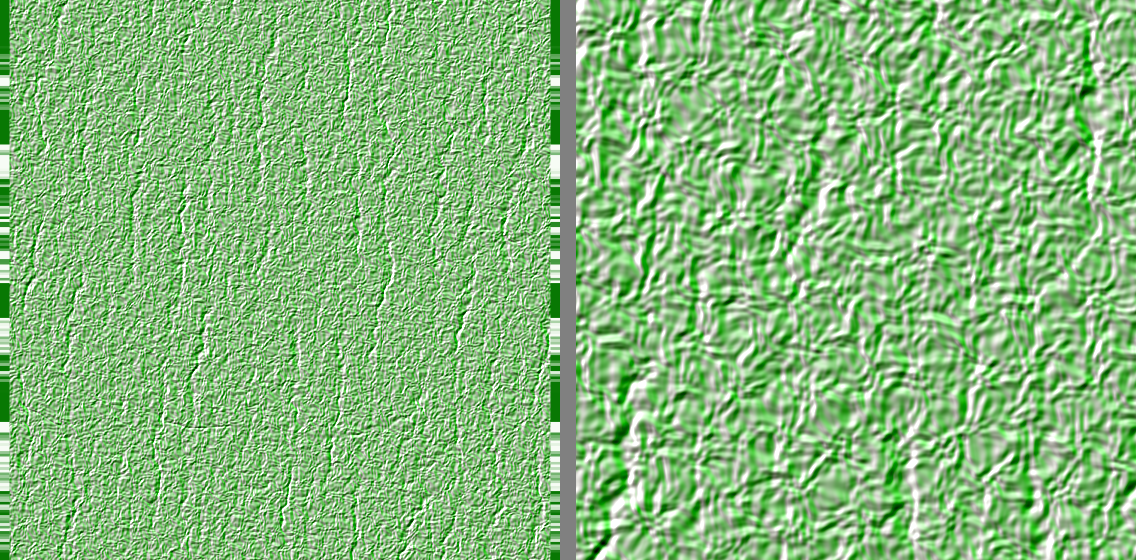
Left, the full canvas; right, a detail of the centre.
This texture is drawn by a Shadertoy shader. Its source:

```glsl
// Green embossed bark: a rough height field with leaning vertical grooves
// and a few cross creases, lit from the upper left. Slopes along and across
// the light set the tint. Narrow barcode strips run down both sides.

const vec3  MEAN_COLOR  = vec3(0.526, 0.728, 0.485);
const vec3  LIGHT_TINT  = vec3(0.320, 0.175, 0.335); // change per slope along the light
const vec3  CROSS_TINT  = vec3(0.0, 0.13, 0.0);      // change per slope across the light
const vec3  STRIP_DARK  = vec3(0.03, 0.47, 0.01);
const vec3  STRIP_LIGHT = vec3(0.97, 0.99, 0.96);
const vec2  LIGHT_DIR   = vec2(0.78, -0.63);
const vec2  GRAIN_FREQ  = vec2(185.0, 172.0);
const vec2  CLUMP_FREQ  = vec2(90.0, 76.0);
const vec2  STREAK_FREQ = vec2(85.0, 22.0);
const float CLUMP_SLOPE  = 0.42;
const float STREAK_SLOPE = 0.3;
const float WARP_FREQ    = 45.0;
const float WARP_SIZE    = 0.006;
const float GROOVES      = 13.0;   // main grooves across the canvas
const float FINE_GROOVES = 23.0;   // weaker grooves between them
const float GROOVE_LEAN  = 0.06;
const float GROOVE_WIDTH = 0.0046;
const float GROOVE_SLOPE = 1.4;
const float CREASE_SLOPE = 0.7;
const float SLOPE_STEP   = 0.0007;
const float STRIP_WIDTH  = 0.017;
const float STRIP_BARS   = 210.0;
const float BARS_PER_RUN = 13.0;

uint hashBits(vec2 cell) {
    uvec2 q = uvec2(ivec2(cell)) * uvec2(1597u, 3812u);
    uint n = (q.x ^ (q.y * 2741u) ^ 9176u) * 48271u;
    n = (n ^ (n >> 15)) * 73856093u;
    n = (n ^ (n >> 13)) * 19349663u;
    return n ^ (n >> 16);
}

float hash(vec2 cell) {
    return float(hashBits(cell) & 65535u) / 65535.0;
}

float cornerSlope(vec2 cell, vec2 offset) {
    float angle = 6.28319 * hash(cell);
    return dot(vec2(cos(angle), sin(angle)), offset);
}

float gradientNoise(vec2 p) {
    vec2 i = floor(p), f = p - i;
    vec2 s = f * f * f * (f * (f * 6.0 - 15.0) + 10.0);
    vec2 e = vec2(1.0, 0.0);
    float low  = mix(cornerSlope(i, f), cornerSlope(i + e, f - e), s.x);
    float high = mix(cornerSlope(i + e.yx, f - e.yx), cornerSlope(i + 1.0, f - 1.0), s.x);
    return mix(low, high, s.y);
}

// Soft valley of unit depth
float valley(float d) {
    return -exp(-d * d);
}

// Ragged vertical grooves that fade in and out along their length
float grooves(vec2 p, float count, float seed) {
    float drift = 0.055 * gradientNoise(p * vec2(3.0, 4.0) + seed)
                + 0.020 * gradientNoise(p * vec2(9.0, 13.0) + 31.0)
                + 0.014 * gradientNoise(p * 48.0 + 57.0);
    float u = count * (p.x - GROOVE_LEAN * p.y + drift);
    float column = floor(u);
    float jitter = 0.4 * (hash(vec2(column, seed)) - 0.5);
    float d = (u - column - 0.5 - jitter) / count;
    float strength = smoothstep(-0.45, 0.2, gradientNoise(vec2(column * 3.7 + seed, p.y * 6.0)));
    return GROOVE_WIDTH * strength * valley(d / GROOVE_WIDTH);
}

// Thin cracks along the zero line of a slow noise
float creases(vec2 p) {
    float level = gradientNoise(p * vec2(4.0, 6.5) + 83.0)
                + 0.12 * gradientNoise(p * 27.0 + 19.0);
    float strength = smoothstep(0.0, 0.3, gradientNoise(p * 6.0 + 41.0));
    return GROOVE_WIDTH * strength * valley(level / (5.0 * GROOVE_WIDTH));
}

float height(vec2 p) {
    vec2 warp = vec2(gradientNoise(p * WARP_FREQ), gradientNoise(p * WARP_FREQ + 71.0));
    vec2 q = p + WARP_SIZE * warp;
    float h = gradientNoise(q * GRAIN_FREQ) / GRAIN_FREQ.x;
    h += CLUMP_SLOPE * gradientNoise(q * CLUMP_FREQ + 11.0) / CLUMP_FREQ.x;
    h += STREAK_SLOPE * gradientNoise(p * STREAK_FREQ + 23.0) / STREAK_FREQ.x;
    h += GROOVE_SLOPE * (grooves(p, GROOVES, 7.3) + 0.4 * grooves(p, FINE_GROOVES, 17.6));
    return h + CREASE_SLOPE * creases(p);
}

float slopeAlong(vec2 p, vec2 dir) {
    vec2 d = dir * SLOPE_STEP;
    return (height(p + d) - height(p - d)) / (2.0 * SLOPE_STEP);
}

vec3 barColor(float bar) {
    float run = hash(vec2(floor(bar / BARS_PER_RUN), 3.0));
    float tone = 0.65 * run + 0.45 * hash(vec2(bar, 5.0));
    return mix(STRIP_DARK, STRIP_LIGHT, smoothstep(0.45, 0.75, tone));
}

void mainImage(out vec4 fragColor, in vec2 fragCoord) {
    vec2 p = fragCoord / iResolution.y;
    float pixel = 1.0 / iResolution.y;

    // Embossed bark: shaded sides go green or grey, lit sides stay neutral
    float lit = slopeAlong(p, LIGHT_DIR);
    float cross = slopeAlong(p, vec2(LIGHT_DIR.y, -LIGHT_DIR.x));
    vec3 color = MEAN_COLOR + LIGHT_TINT * lit + CROSS_TINT * cross;
    color.g = max(color.g, color.r);

    // Side strips with softened bar edges
    float y = p.y * STRIP_BARS;
    float blend = smoothstep(1.0 - min(pixel * STRIP_BARS, 1.0), 1.0, fract(y));
    vec3 strip = mix(barColor(floor(y)), barColor(floor(y) + 1.0), blend);
    float edge = min(p.x, iResolution.x / iResolution.y - p.x);
    float inside = smoothstep(-0.5 * pixel, 0.5 * pixel, edge - STRIP_WIDTH);

    fragColor = vec4(mix(strip, clamp(color, 0.0, 1.0), inside), 1.0);
}
```
